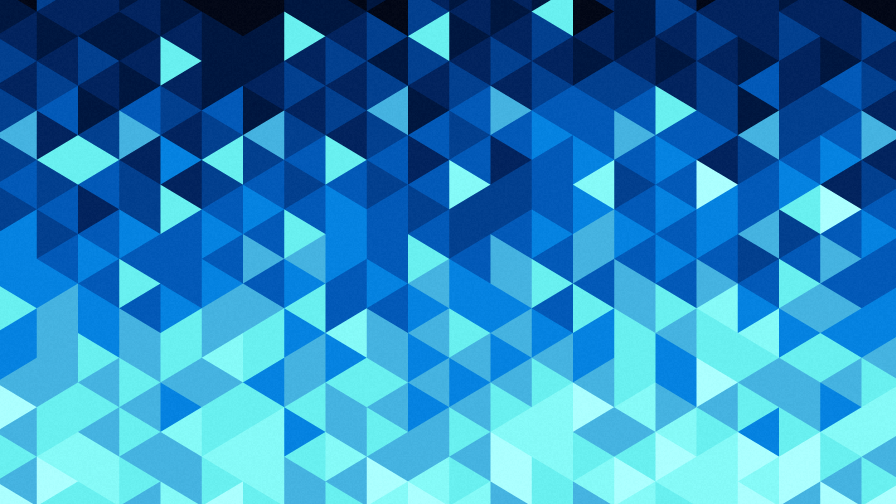
Write a Shadertoy shader that draws this background.

```glsl
// A mosaic of triangles fading from near-black navy at the top to pale cyan below.
// A sheared lattice gives each triangle an id; its tone follows height, bent by
// layered sines, plus a random step. Sparse accents follow curves over the columns.

const vec2 CELL = vec2(0.08183, 0.04907);   // column width, half triangle side
const vec2 ORIGIN = vec2(0.0729, -0.0042);  // one lattice vertex
const int SAMPLES = 4;                      // antialiasing samples per axis
const float TAU = 6.28319;

const vec3 PALETTE[10] = vec3[10](
    vec3(0.01, 0.03, 0.09), vec3(0.00, 0.09, 0.25),
    vec3(0.01, 0.14, 0.37), vec3(0.01, 0.25, 0.56),
    vec3(0.01, 0.35, 0.72), vec3(0.02, 0.51, 0.88),
    vec3(0.27, 0.70, 0.88), vec3(0.41, 0.94, 0.94),
    vec3(0.52, 0.98, 0.97), vec3(0.67, 1.00, 1.00));

float hash(vec2 p, float seed) {
    vec3 q = fract(vec3(p.xyx + seed) * 0.1031);
    q += dot(q, q.yzx + 33.33);
    return fract((q.x + q.y) * q.z);
}

// Column and half-row of the triangle that holds p
vec2 triangleId(vec2 p) {
    vec2 g = (p - ORIGIN) / CELL;
    float falling = floor((g.y + g.x) * 0.5);
    float rising = floor((g.y - g.x) * 0.5);
    return vec2(floor(g.x), falling + rising + 1.0);
}

// Mean palette step: a vertical ramp whose waves die out toward the top
float toneAt(vec2 p, float aspect) {
    float across = p.x / aspect;
    float wave = 0.03 * cos(TAU * (across - 0.75))
               + 0.025 * cos(2.0 * TAU * (across - 0.28));
    float h = p.y - wave * (1.0 - smoothstep(0.6, 0.95, p.y));
    return 8.0 - 6.8 * h + 0.2 * sin(TAU * h);
}

// Nearest whole step of the given parity, so touching triangles contrast
float snapToParity(float tone, float parity) {
    return 2.0 * floor((tone - parity) * 0.5 + 0.5) + parity;
}

bool onCurve(float row, float curve) {
    return abs(row - curve) < 0.5;
}

// Accents take turns over three kinds of column, each kind with its own curve;
// a darker arch crosses the odd columns of the pale zone
float addAccents(vec2 id, float stepIndex) {
    float c = id.x;
    int kind = int(c + 3.0) % 3;
    float tent = min(min(14.0 + 1.4 * c, 17.3 + 0.233 * c), 36.0 - 1.333 * c);
    float slope = 13.6 - 0.4 * c;
    float drift = 14.6 - 0.12 * c;
    float swell = 15.0 + 0.8 * sin(0.5 * TAU * (c - 2.0) / 15.0);
    float arch = 6.2 - 0.06 * (c - 10.0) * (c - 10.0);

    if (kind == 0 && (onCurve(id.y, tent) || onCurve(id.y, slope))) return 7.0;
    if (kind == 1 && onCurve(id.y, drift)) return 7.0 + floor(c / 8.0);
    if (kind == 2 && onCurve(id.y, swell)) return 6.0;
    if (mod(c, 2.0) > 0.5 && abs(c - 11.0) < 6.5 && onCurve(id.y, arch)) return 5.0;
    return stepIndex;
}

vec3 triangleColor(vec2 id, float aspect) {
    vec2 center = ORIGIN + CELL * (id + vec2(0.5, 0.0));
    float pointsRight = mod(id.x + id.y, 2.0);
    float tone = toneAt(center, aspect) + 2.8 * (hash(id, 17.0) - 0.5);
    float stepIndex = floor(tone + 0.5);
    if (hash(id, 29.0) < 0.6) stepIndex = snapToParity(tone, pointsRight);

    // Deeper triangles scattered through the pale zone
    if (center.y < 0.35 && hash(id, 71.0) < 0.13) stepIndex = 6.0;
    stepIndex = addAccents(id, stepIndex);

    // Near-black only along the top
    float darkest = 1.0 - step(0.9, center.y);
    return PALETTE[int(clamp(stepIndex, darkest, 9.0))];
}

// Fine paper grain
float grain(vec2 p) {
    return hash(floor(p * 400.0), 5.0) - 0.5;
}

void mainImage(out vec4 fragColor, in vec2 fragCoord) {
    float aspect = iResolution.x / iResolution.y;
    vec3 color = vec3(0.0);

    // Average a grid of samples to smooth the edges
    for (int j = 0; j < SAMPLES; j++) {
        for (int i = 0; i < SAMPLES; i++) {
            vec2 offset = (vec2(i, j) + 0.5) / float(SAMPLES) - 0.5;
            vec2 p = (fragCoord + offset) / iResolution.y;
            color += triangleColor(triangleId(p), aspect);
        }
    }
    color /= float(SAMPLES * SAMPLES);

    color += 0.02 * grain(fragCoord / iResolution.y);
    fragColor = vec4(clamp(color, 0.0, 1.0), 1.0);
}
```
